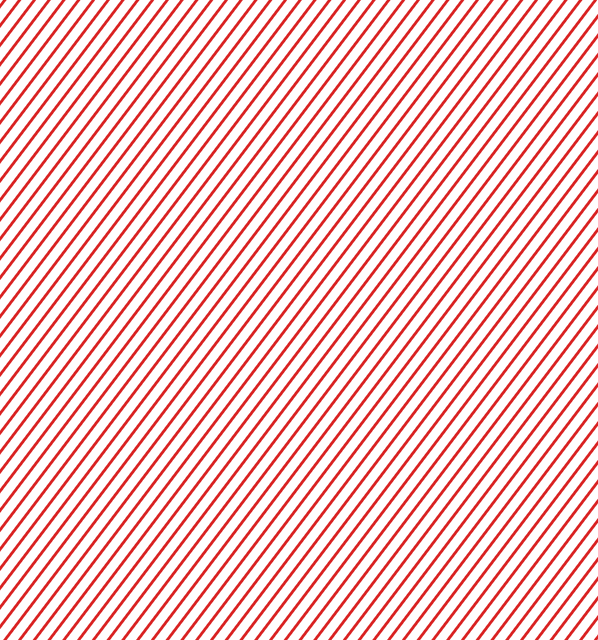
A Shadertoy shader for this pattern:

```glsl
// Thin red diagonal stripes, rising to the right, on a plain white ground.
// A linear phase counts stripes over the canvas; its folded fraction gives
// the distance to the nearest stripe axis, smoothed over one pixel.

#define STRIPES_ACROSS 40.5   // stripes crossing a horizontal edge
#define STRIPES_DOWN   33.0   // stripes crossing a vertical edge
#define STRIPE_OFFSET  0.33   // phase of a stripe axis at the lower left
#define STRIPE_WIDTH   0.241  // share of one period covered by red
#define EDGE_SOFTNESS  1.0    // width of the edge ramp, in pixels
#define STRIPE_RED     vec3(0.85, 0.13, 0.13)
#define GROUND_WHITE   vec3(1.0)

// Distance to the nearest stripe axis, in periods.
float axisDistance(float phase) {
    return abs(fract(phase - STRIPE_OFFSET + 0.5) - 0.5);
}

void mainImage(out vec4 fragColor, in vec2 fragCoord) {
    vec2 uv = fragCoord / iResolution.xy;
    vec2 frequency = vec2(STRIPES_ACROSS, -STRIPES_DOWN);

    // Phase change over one pixel, measured across the stripes
    float pixelPhase = length(frequency / iResolution.xy);

    // Signed distance to the stripe edge, turned into coverage
    float edge = axisDistance(dot(uv, frequency)) - 0.5 * STRIPE_WIDTH;
    float coverage = clamp(0.5 - edge / (EDGE_SOFTNESS * pixelPhase), 0.0, 1.0);

    fragColor = vec4(mix(GROUND_WHITE, STRIPE_RED, coverage), 1.0);
}
```
